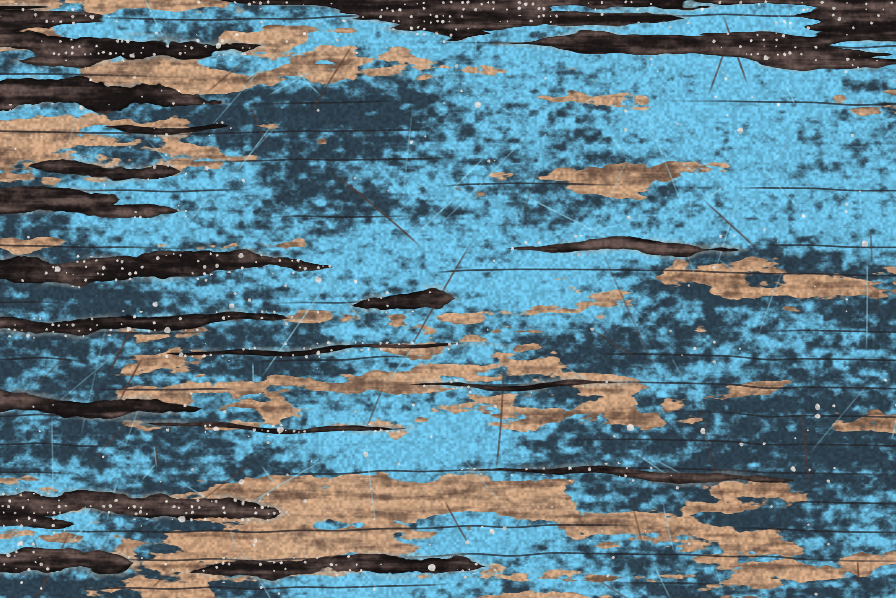
Give the GLSL for this texture, as a WebGL 2 fragment shader.

```glsl
#version 300 es
precision highp float;
// Weathered blue paint flaking off horizontal wood grain, with splits, scratches and pale chips.
uniform vec2 u_resolution;
out vec4 fragColor;

float hash(vec2 p) {
  vec3 q = fract(vec3(p.xyx) * 0.1031);
  q += dot(q, q.yzx + 33.33);
  return fract((q.x + q.y) * q.z);
}

float noise(vec2 p) {
  vec2 i = floor(p), f = fract(p);
  f = f * f * (3.0 - 2.0 * f);
  vec2 e = vec2(0.0, 1.0);
  return mix(mix(hash(i), hash(i + e.yx), f.x),
             mix(hash(i + e.xy), hash(i + e.yy), f.x), f.y);
}

float fbm(vec2 p) {
  float sum = 0.0, amp = 0.533;
  for (int i = 0; i < 4; i++) {
    sum += amp * noise(p);
    p = p * 2.03 + 17.7;
    amp *= 0.5;
  }
  return sum;
}

// Tapered, ragged split; positive inside.
float split(vec2 p, vec2 center, float halfLength, float halfWidth, float seed) {
  vec2 q = p - center;
  q.y += 0.008 * sin(q.x * 9.0 + seed) + 0.003 * sin(q.x * 31.0 + seed);
  float u = q.x / halfLength;
  float ragged = fbm(vec2(p.x * 22.0 + seed * 9.0, p.y * 35.0)) - 0.5;
  return halfWidth * (1.0 - u * u * u * u + 1.5 * ragged) - abs(q.y);
}

// Group of splits spread over evenly jittered rows.
float splitGroup(vec2 p, int count, float xMax, vec2 lengths, vec2 widths, float seed) {
  float best = -1.0;
  for (int i = 0; i < count; i++) {
    float k = float(i) + seed;
    vec2 center = vec2(xMax * hash(vec2(k, 1.3)),
                       (float(i) + 0.2 + 0.6 * hash(vec2(k, 2.7))) / float(count));
    float len = mix(lengths.x, lengths.y, hash(vec2(k, 4.1)));
    float wid = mix(widths.x, widths.y, hash(vec2(k, 6.9)));
    best = max(best, split(p, center, len, wid, k));
  }
  return best;
}

// Faintly bent strokes scattered over the whole surface.
float scratches(vec2 p, int count, float width, float px, float seed) {
  float sum = 0.0;
  for (int i = 0; i < count; i++) {
    float k = float(i) + seed;
    vec2 q = p - vec2(1.5 * hash(vec2(k, 3.1)), hash(vec2(k, 8.3)));
    float angle = 0.5 + 2.2 * hash(vec2(k, 5.7));
    float len = mix(0.02, 0.13, pow(hash(vec2(k, 9.2)), 2.0));
    vec2 dir = vec2(cos(angle), sin(angle));
    float t = dot(q, dir);
    float d = abs(dot(q, vec2(-dir.y, dir.x)) + (hash(vec2(k, 7.4)) - 0.5) * t * t);
    float line = 1.0 - smoothstep(width * 0.3, width + px * 0.7, d);
    sum = max(sum, line * (1.0 - smoothstep(len * 0.5, len, abs(t))) * (0.4 + 0.6 * hash(vec2(k, 1.9))));
  }
  return sum;
}

// Cellular chips; density is the share of filled cells.
float chips(vec2 p, float scale, float density, float px) {
  vec2 cell = floor(p * scale), f = fract(p * scale);
  vec2 center = 0.3 + 0.4 * vec2(hash(cell + 3.0), hash(cell + 19.0));
  float radius = mix(0.1, 0.28, hash(cell + 41.0));
  float d = length(f - center) + 0.12 * (noise(p * scale * 5.0) - 0.5);
  float soft = px * scale * 0.6;
  return step(hash(cell + 71.0), density) * (1.0 - smoothstep(radius - soft, radius + soft, d));
}

void main() {
  float px = 1.0 / u_resolution.y;
  vec2 p = gl_FragCoord.xy * px;
  float grain = fbm(p * vec2(9.0, 95.0));
  float speckle = fbm(p * vec2(65.0, 85.0));
  float leftSide = 1.0 - smoothstep(0.1, 0.85, p.x);

  // Paint, dulled by cloudy grime
  float cloud = fbm(p * vec2(3.2, 7.5) + 4.0);
  float dirt = 0.5 + 1.15 * (cloud - 0.5) + 0.75 * (speckle - 0.5) + 0.35 * (grain - 0.5);
  float grime = smoothstep(0.34, 0.74, dirt + 0.05 * leftSide);
  vec3 color = mix(vec3(0.42, 0.74, 0.88), vec3(0.18, 0.25, 0.30), grime);

  // Bare tan wood where paint has worn off
  float lowBand = exp(-pow((p.y - 0.14) / 0.065, 2.0))
                * smoothstep(0.05, 0.3, p.x) * (1.0 - smoothstep(0.85, 1.2, p.x));
  float wear = fbm(p * vec2(4.0, 17.0) + 31.0) + 0.35 * (fbm(p * vec2(24.0, 60.0)) - 0.5)
             + 0.25 * lowBand + 0.11 * leftSide * smoothstep(0.45, 0.65, p.y);
  float bare = smoothstep(0.655, 0.685, wear);
  vec3 tan_ = mix(vec3(0.45, 0.33, 0.26), vec3(0.82, 0.65, 0.51), smoothstep(0.25, 0.6, grain * 0.6 + speckle * 0.4));
  color = mix(color, tan_, bare * 0.95);

  // Hairline cracks along the grain
  float row = (p.y + 0.005 * sin(p.x * 5.0) + 0.006 * noise(p * vec2(14.0, 3.0))) * 21.0;
  float hairline = 1.0 - smoothstep(0.0006, 0.0006 + px, abs(fract(row) - 0.5) / 21.0);
  hairline *= smoothstep(0.5, 0.65, noise(vec2(p.x * 3.5, floor(row) * 7.3)));
  color = mix(color, vec3(0.14, 0.14, 0.16), 0.75 * hairline);

  // Pale and rusty scratches
  color = mix(color, vec3(0.58, 0.82, 0.90), 0.6 * scratches(p, 75, 0.0012, px, 10.0));
  color = mix(color, vec3(0.33, 0.21, 0.17), 0.75 * scratches(p, 32, 0.0015, px, 210.0));

  // Deep splits: broad at the left and top, slender elsewhere
  float depth = splitGroup(p, 8, 0.22, vec2(0.12, 0.42), vec2(0.009, 0.026), 300.0);
  depth = max(depth, splitGroup(p, 13, 1.5, vec2(0.08, 0.27), vec2(0.004, 0.015), 400.0));
  float topEdge = p.y - 0.925 - 0.03 * sin(p.x * 2.6 + 0.6) + 0.09 * (fbm(p * vec2(5.0, 22.0)) - 0.5);
  float islands = 0.15 * (0.61 - fbm(p * vec2(4.0, 24.0) + 8.0));
  depth = max(depth, min(topEdge, islands));
  float lip = smoothstep(-0.009, -0.001, depth) * smoothstep(0.4, 0.65, noise(p * vec2(18.0, 40.0)));
  color = mix(color, vec3(0.64, 0.67, 0.66), 0.45 * lip);
  vec3 darkWood = mix(vec3(0.11, 0.09, 0.09), vec3(0.40, 0.33, 0.31), smoothstep(0.33, 0.75, grain * 0.7 + speckle * 0.3));
  darkWood *= 0.65 + 0.35 * smoothstep(0.0, 0.008, depth);
  color = mix(color, darkWood, smoothstep(-0.5 * px, 0.7 * px, depth));

  // Chips gather around the splits
  float nearSplit = smoothstep(-0.014, 0.0, depth) * smoothstep(0.4, 0.7, noise(p * vec2(7.0, 15.0)));
  float chip = max(chips(p, 95.0, 0.012 + 0.32 * nearSplit, px), chips(p + 5.0, 48.0, 0.01 + 0.05 * nearSplit, px));
  color = mix(color, vec3(0.86, 0.84, 0.82), 0.9 * chip);

  // Fine surface grit
  color *= 0.86 + 0.28 * noise(p * 230.0);
  fragColor = vec4(clamp(color, 0.0, 1.0), 1.0);
}
```
